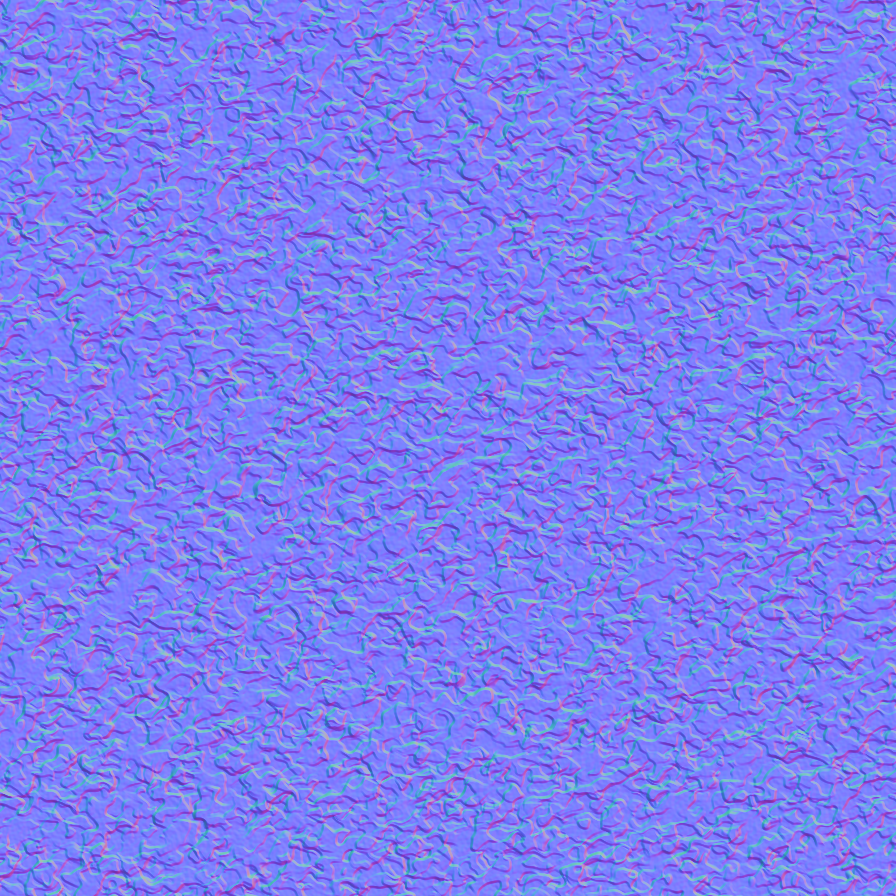
This texture map is drawn by a WebGL 2 fragment shader. Its source:

```glsl
#version 300 es
precision highp float;
precision highp int;

uniform vec2 u_resolution;
out vec4 fragColor;

// Patches: flat flakes of plaster with thin steep rims
const int   PATCH_LAYERS = 3;
const vec2  PATCH_FREQ   = vec2(30.0, 44.0);
const float PATCH_TILT   = 0.48;
const float LAYER_SCALE  = 1.5;
const float LAYER_TURN   = 0.3;
const float LAYER_FADE   = 0.75;
const float RIM_SLOPE    = 1.75;
const float RIM_WIDTH    = 0.0023;
const float RIM_MIN_GRAD = 0.35;

// Gaps: where the rims of a layer die out
const float GAP_FREQ     = 27.0;
const vec2  GAP_RANGE    = vec2(-0.22, 0.12);

// Warp: bends the outlines into lobes
const float WARP_FREQ    = 68.0;
const float WARP_AMOUNT  = 0.0085;

// Relief between the rims
const float SWELL_FREQ   = 70.0;
const float SWELL_HEIGHT = 0.0011;
const float GRAIN_FREQ   = 210.0;
const float GRAIN_HEIGHT = 0.0006;

const float SAMPLE_STEP  = 0.0008;
const vec2  FLAT_TONE    = vec2(0.49, 0.5);
const float TILT_TONE    = 0.325;

// Integer hash giving a gradient in [-1, 1]
vec2 hashGradient(vec2 cell) {
    uvec2 v = uvec2(ivec2(cell)) * 1664525u + 1013904223u;
    v.x += v.y * 1664525u;
    v.y += v.x * 1664525u;
    v ^= v >> 16u;
    v.x += v.y * 1664525u;
    v.y += v.x * 1664525u;
    v ^= v >> 16u;
    return vec2(v & 0xffffu) / 32767.5 - 1.0;
}

float gradientNoise(vec2 p) {
    vec2 cell = floor(p);
    vec2 f = p - cell;
    vec2 u = f * f * f * (f * (f * 6.0 - 15.0) + 10.0);
    float a = dot(hashGradient(cell), f);
    float b = dot(hashGradient(cell + vec2(1, 0)), f - vec2(1, 0));
    float c = dot(hashGradient(cell + vec2(0, 1)), f - vec2(0, 1));
    float d = dot(hashGradient(cell + vec2(1, 1)), f - vec2(1, 1));
    return mix(mix(a, b, u.x), mix(c, d, u.x), u.y);
}

vec2 rotate(vec2 p, float angle) {
    float c = cos(angle), s = sin(angle);
    return vec2(c * p.x + s * p.y, c * p.y - s * p.x);
}

vec2 warped(vec2 p) {
    return p + WARP_AMOUNT * vec2(gradientNoise(p * WARP_FREQ + 11.4),
                                  gradientNoise(p * WARP_FREQ + 83.9));
}

float patchField(vec2 p, int layer) {
    float k = float(layer);
    vec2 q = rotate(p, PATCH_TILT - LAYER_TURN * k);
    return gradientNoise(q * PATCH_FREQ * pow(LAYER_SCALE, k) + 37.7 * k);
}

float reliefHeight(vec2 p) {
    return SWELL_HEIGHT * gradientNoise(p * SWELL_FREQ + 21.6)
         + GRAIN_HEIGHT * gradientNoise(p * GRAIN_FREQ + 61.2);
}

// Slope of one layer: a band of even width along the outline of its flakes
vec2 rimSlope(vec2 p, vec2 east, vec2 west, vec2 north, vec2 south, int layer) {
    float e = patchField(east, layer), w = patchField(west, layer);
    float n = patchField(north, layer), s = patchField(south, layer);
    vec2 grad = vec2(e - w, n - s) / (2.0 * SAMPLE_STEP);
    float minGrad = RIM_MIN_GRAD * PATCH_FREQ.x * pow(LAYER_SCALE, float(layer));
    float steepness = max(length(grad), minGrad);
    float t = 0.25 * (e + w + n + s) / (steepness * RIM_WIDTH);
    float band = max(1.0 - t * t, 0.0);
    float gap = gradientNoise(p * GAP_FREQ + 19.3 * float(layer + 1));
    float strength = RIM_SLOPE * smoothstep(GAP_RANGE.x, GAP_RANGE.y, gap);
    return strength * band * band * grad / steepness;
}

void main() {
    vec2 p = gl_FragCoord.xy / u_resolution.y;
    vec2 dx = vec2(SAMPLE_STEP, 0.0), dy = dx.yx;

    // Swell and grain
    vec2 slope = vec2(reliefHeight(p + dx) - reliefHeight(p - dx),
                      reliefHeight(p + dy) - reliefHeight(p - dy))
               / (2.0 * SAMPLE_STEP);

    // Rims of the stacked flakes
    vec2 east = warped(p + dx), west = warped(p - dx);
    vec2 north = warped(p + dy), south = warped(p - dy);
    float fade = 1.0;
    for (int i = 0; i < PATCH_LAYERS; i++) {
        slope += fade * rimSlope(p, east, west, north, south, i);
        fade *= LAYER_FADE;
    }

    // Normal packed into colour, with softened tilt
    vec3 normal = normalize(vec3(-slope, 1.0));
    fragColor = vec4(FLAT_TONE + TILT_TONE * normal.xy, 0.5 + 0.5 * normal.z, 1.0);
}
```
